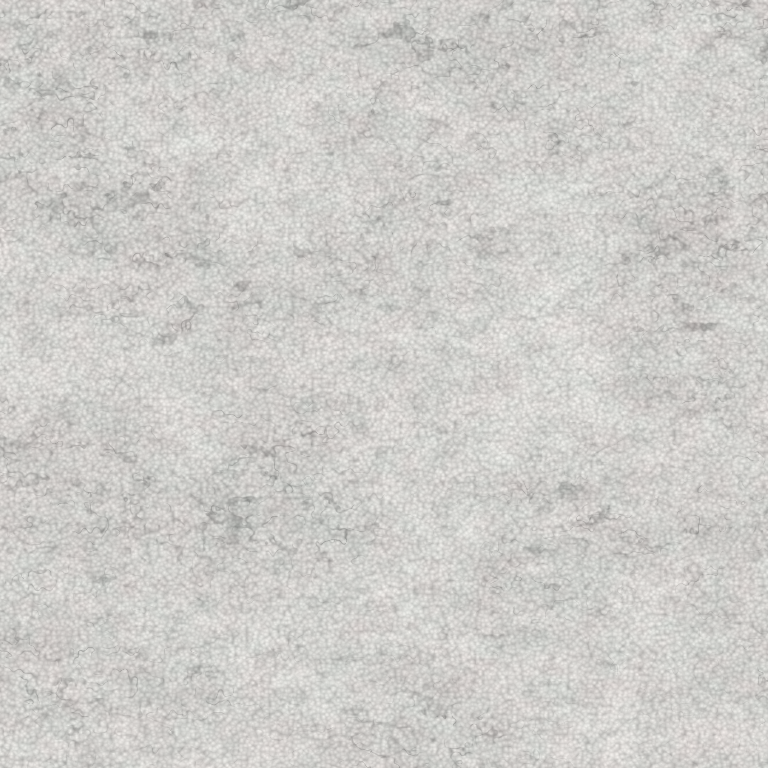
Reproduce this texture procedurally as a three.js fragment shader.

```glsl
// Pale grey rough plaster: fine grain, soft mottling and short, ragged, mostly level crevices.
varying vec2 vUv;

const vec3 STONE_TINT = vec3(1.004, 1.0, 0.984);
const vec3 PINK_SHIFT = vec3(0.030, -0.012, -0.004);
const float BASE_TONE = 0.806;

vec2 hash2(vec2 cell) {
  vec3 p = fract(cell.xyx * vec3(0.1031, 0.1030, 0.0973));
  p += dot(p, p.yzx + 33.33);
  return fract((p.xx + p.yz) * p.zy);
}

// Smooth value noise, 0 to 1
float valueNoise(vec2 p) {
  vec2 cell = floor(p);
  vec2 f = fract(p);
  f = f * f * (3.0 - 2.0 * f);
  float low = mix(hash2(cell).x, hash2(cell + vec2(1.0, 0.0)).x, f.x);
  float high = mix(hash2(cell + vec2(0.0, 1.0)).x, hash2(cell + 1.0).x, f.x);
  return mix(low, high, f.y);
}

// Layered noise, each octave turned and about twice as fine
float layeredNoise(vec2 p) {
  float sum = 0.0;
  float weight = 0.5;
  for (int i = 0; i < 4; i++) {
    sum += weight * valueNoise(p);
    p = mat2(1.9, 0.6, -0.6, 1.9) * p + 17.3;
    weight *= 0.5;
  }
  return sum / 0.9375;
}

// Cellular noise: distance to the nearest scattered grain centre
float grainDistance(vec2 p) {
  vec2 cell = floor(p);
  float nearest = 4.0;
  for (int y = -1; y <= 1; y++) {
    for (int x = -1; x <= 1; x++) {
      vec2 neighbour = cell + vec2(float(x), float(y));
      vec2 offset = neighbour + hash2(neighbour) - p;
      nearest = min(nearest, dot(offset, offset));
    }
  }
  return sqrt(nearest);
}

// Thin broken lines along the mid level of a noise field
float crevices(vec2 uv, vec2 scale, float width) {
  vec2 ragged = vec2(valueNoise(uv * 130.0), valueNoise(uv * 130.0 + 51.7)) - 0.5;
  vec2 p = uv * scale + ragged * 0.9;
  float line = 1.0 - smoothstep(0.0, width, abs(valueNoise(p) - 0.42));
  float gaps = smoothstep(0.42, 0.72, valueNoise(uv * vec2(44.0, 76.0) + 9.4));
  return line * gaps;
}

void main() {
  vec2 uv = vUv;

  // Broad mottling, stretched sideways
  float patches = layeredNoise(uv * vec2(6.0, 10.0) + 3.7);
  float clumps = layeredNoise(uv * vec2(26.0, 42.0) + 21.0);

  // Fine grain
  float grain = 0.48 - grainDistance(uv * vec2(165.0, 185.0));
  float grit = valueNoise(uv * 270.0 + 5.1) - 0.5;

  // Crevices gather in the rougher patches
  float roughness = smoothstep(0.28, 0.68, patches);
  float cracks = crevices(uv, vec2(38.0, 66.0), 0.13);
  cracks += 0.7 * crevices(uv + 0.37, vec2(70.0, 105.0), 0.15);
  cracks *= mix(0.35, 1.0, roughness);

  float tone = BASE_TONE + 0.14 * grain + 0.10 * grit;
  tone -= 0.07 * (patches - 0.5) + 0.10 * (clumps - 0.5);
  tone -= 0.125 * min(cracks, 1.2);

  // Faint pink and green-grey drift
  float blush = layeredNoise(uv * vec2(30.0, 38.0) + 71.0) - 0.46;
  vec3 colour = tone * STONE_TINT + PINK_SHIFT * blush;
  gl_FragColor = vec4(clamp(colour, 0.0, 1.0), 1.0);
}
```
